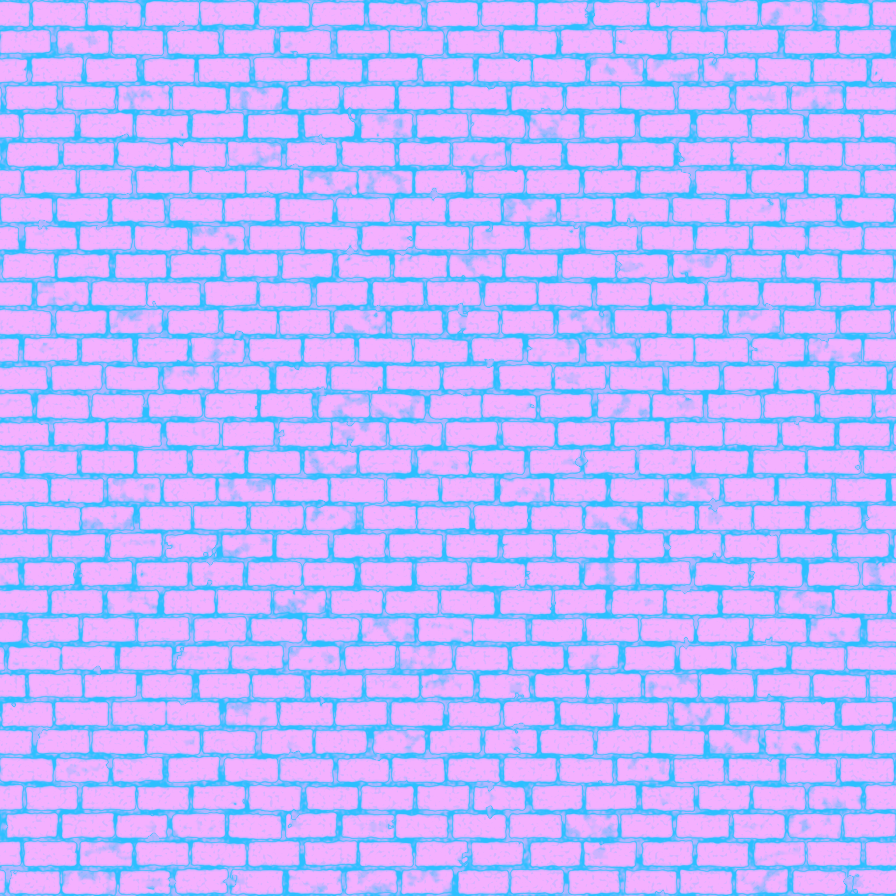
Write a three.js fragment shader that draws this texture map.

```glsl
// Tiling brick wall: pink bricks in running bond, blue mortar with lavender smears and worn edges
#define BRICKS vec2(16.0, 32.0)      // repeats across and up
#define HALF_SIZE vec2(0.915, 0.408) // brick half size, in row heights
#define CORNER 0.09                  // corner radius
#define ROW_JITTER 0.26              // sideways drift of a row, in bricks
#define BRICK_JITTER vec2(0.09, 0.04)
#define WOBBLE 0.075                 // raggedness of brick edges
#define EDGE 0.035                   // softness of brick edges
#define SMEAR_LEVEL 0.67             // lightness of smeared mortar
#define STAIN_SHARE 0.13             // share of stained bricks
#define MORTAR_BLUE vec3(0.17, 0.75, 1.0)
#define BRICK_PINK vec3(0.955, 0.69, 1.0)

varying vec2 vUv;

vec2 hash2(vec2 p) {
  vec3 q = fract(p.xyx * vec3(0.1031, 0.1030, 0.0973));
  q += dot(q, q.yzx + 33.33);
  return fract((q.xx + q.yz) * q.zy);
}

float cornerSlope(vec2 cell, vec2 corner, vec2 f, vec2 period, float seed) {
  float angle = 6.2832 * hash2(mod(cell + corner, period) + seed).x;
  return dot(vec2(cos(angle), sin(angle)), f - corner);
}

// Gradient noise that repeats with the canvas; scale is in cells per row height
float noise(vec2 rowPos, vec2 scale, float seed) {
  vec2 p = rowPos * scale, period = BRICKS.y * scale;
  vec2 cell = floor(p), f = fract(p);
  vec2 u = f * f * f * (f * (f * 6.0 - 15.0) + 10.0);
  vec2 x = vec2(1.0, 0.0);
  return mix(
    mix(cornerSlope(cell, x.yy, f, period, seed), cornerSlope(cell, x.xy, f, period, seed), u.x),
    mix(cornerSlope(cell, x.yx, f, period, seed), cornerSlope(cell, x.xx, f, period, seed), u.x), u.y);
}

float roundedBox(vec2 p, vec2 halfSize, float radius) {
  vec2 q = abs(p) - halfSize + radius;
  return length(max(q, 0.0)) + min(max(q.x, q.y), 0.0) - radius;
}

void main() {
  vec2 rowPos = vUv * BRICKS.y;
  float coarse = noise(rowPos, vec2(2.0), 11.0);
  float fine = noise(rowPos, vec2(5.0), 23.0);
  float grain = noise(rowPos, vec2(8.0), 37.0);

  // Brick cell: every other row shifts by half, with some drift
  vec2 grid = vUv * BRICKS;
  float row = floor(grid.y);
  grid.x -= 0.5 * mod(row, 2.0) + ROW_JITTER * (hash2(vec2(row, 71.0)).x - 0.5);
  vec2 id = vec2(mod(floor(grid.x), BRICKS.x), row);
  vec2 local = (fract(grid) - 0.5) * vec2(BRICKS.y / BRICKS.x, 1.0);

  // Brick outline with uneven size, slight tilt and ragged edges
  vec2 shift = hash2(id + 5.0) - 0.5;
  vec2 growth = hash2(id + 47.0) - 0.5;
  local -= shift * BRICK_JITTER;
  local.y += 0.035 * (growth.x - shift.y) * local.x;
  float d = roundedBox(local, HALF_SIZE + growth * BRICK_JITTER * 0.7, CORNER);
  d += WOBBLE * (0.65 * coarse + 0.6 * fine);

  // Rare crumbled spots eat into the brick edges
  float wear = smoothstep(0.40, 0.58, noise(rowPos, vec2(1.0), 53.0) + 0.2 * fine);
  d += 0.2 * wear;

  // Mortar: bare blue to lavender smears, with a thin blue groove along the brick
  float smear = noise(rowPos, vec2(1.0, 2.0), 83.0) + 0.45 * fine + 0.3 * grain;
  float mortar = SMEAR_LEVEL * smoothstep(-0.28, 0.36, smear);
  mortar = mix(mortar, SMEAR_LEVEL + 0.25 * grain, wear);
  mortar *= mix(0.35, 1.0, smoothstep(0.01, 0.04, abs(d - 0.025)));

  // Brick face: speckles, paler rim and stains on a few bricks
  float face = 1.0 - 0.16 * smoothstep(0.12, 0.5, grain + 0.35 * coarse);
  face -= 0.16 * smoothstep(-0.10, 0.0, d);
  float stained = step(hash2(id + 97.0).y, STAIN_SHARE);
  face -= 0.4 * stained * smoothstep(-0.05, 0.55, coarse + 0.35 * fine);
  face -= 0.2 * wear;

  float level = mix(face, mortar, smoothstep(-EDGE, EDGE, d));
  gl_FragColor = vec4(mix(MORTAR_BLUE, BRICK_PINK, clamp(level, 0.0, 1.0)), 1.0);
}
```
